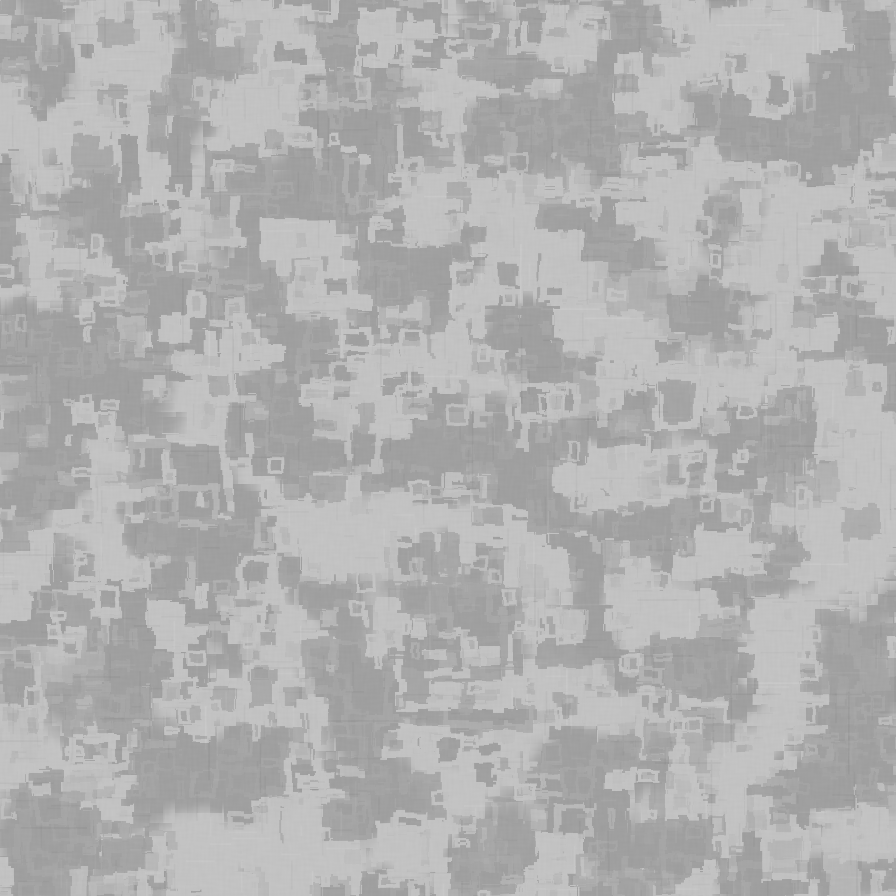
Reproduce this pattern procedurally as a WebGL 2 fragment shader.

```glsl
#version 300 es
precision highp float;
// Grey weave of overlapping rectangles and hollow frames with stepped edges.
// Layers of scattered boxes, from coarse to fine, mix random tones with one
// gradient noise field: light frames crowd together, dark boxes fill the gaps.

uniform vec2 u_resolution;
out vec4 fragColor;

vec2 hash2(vec2 p) {
    vec3 q = fract(p.xyx * vec3(0.1031, 0.1030, 0.0973));
    q += dot(q, q.yzx + 33.33);
    return fract((q.xx + q.yz) * q.zy);
}

float gradientDot(vec2 corner, vec2 offset) {
    float angle = 6.2832 * hash2(corner + 71.0).x;
    return dot(vec2(cos(angle), sin(angle)), offset);
}

float gradientNoise(vec2 p) {
    vec2 i = floor(p), f = p - i;
    vec2 u = f * f * f * (f * (f * 6.0 - 15.0) + 10.0);
    vec2 e = vec2(1.0, 0.0);
    return mix(mix(gradientDot(i, f), gradientDot(i + e, f - e), u.x),
               mix(gradientDot(i + e.yx, f - e.yx), gradientDot(i + 1.0, f - 1.0), u.x), u.y);
}

float boxDistance(vec2 p, vec2 extent) {
    vec2 q = abs(p) - extent;
    return length(max(q, 0.0)) + min(max(q.x, q.y), 0.0);
}

// Antialiased coverage of a signed distance
float cover(float d) {
    return clamp(0.5 - d * u_resolution.y, 0.0, 1.0);
}

// Shifts each block of the plane a little, which breaks edges into steps
vec2 jag(vec2 p, vec2 blocks, float amount) {
    return p + (hash2(floor(p * blocks) + blocks) - 0.5) * amount;
}

// Paints one layer of boxes: a fill of given opacity, often with a lighter frame
float paintBoxes(float tone, vec2 p, float cells, float rim, float density, float opacity) {
    p = jag(p, vec2(21.0, 57.0) + cells, rim * 0.6);
    p = jag(p, vec2(73.0, 29.0) + cells, rim * 0.6);
    vec2 home = floor(p * cells);
    for (int k = 0; k < 9; k++) {
        vec2 id = home + vec2(k % 3, k / 3) - 1.0;
        vec2 center = (id + hash2(id + cells)) / cells;
        vec2 extent = mix(vec2(0.14), vec2(0.65), hash2(id + cells + 19.0)) / cells;
        vec2 kind = hash2(id + cells + 137.0);
        vec2 chance = hash2(id + cells + 211.0);
        float d = boxDistance(p - center, extent);
        if (chance.x > density || d > 0.01) continue;

        float region = gradientNoise(center * 11.0);
        float fillTone = smoothstep(-0.12, 0.12, region * 0.55 + (kind.x - 0.64) * 0.6);
        float frameTone = mix(0.3, 1.0, smoothstep(-0.2, 0.05, region + (kind.x - 0.5) * 0.25));
        tone = mix(tone, fillTone, cover(d) * opacity * mix(0.6, 1.0, kind.y));
        float frame = abs(d + rim * 0.5) - rim * 0.5;
        tone = mix(tone, frameTone, cover(frame) * mix(0.65, 1.0, kind.y) * step(0.35, chance.y));
    }
    return tone;
}

// Thin scratches along both axes: negative where dark, positive where light
float scratches(vec2 p, float cells) {
    float sum = 0.0;
    vec2 home = floor(p * cells);
    for (int k = 0; k < 9; k++) {
        vec2 id = home + vec2(k % 3, k / 3) - 1.0;
        vec2 center = (id + hash2(id + cells + 53.0)) / cells;
        vec2 kind = hash2(id + cells + 307.0);
        vec2 extent = vec2(mix(0.2, 0.9, kind.y) / cells, 0.0009);
        vec2 q = p - center;
        q = kind.x < 0.5 ? q : q.yx;
        float direction = fract(kind.y * 13.0) < 0.65 ? -1.0 : 0.8;
        sum += direction * cover(boxDistance(q, extent)) * step(fract(kind.x * 17.0), 0.4);
    }
    return clamp(sum, -1.0, 1.0);
}

void main() {
    vec2 p = gl_FragCoord.xy / u_resolution.y;

    // Stepped ground of broad patches
    vec2 ground = jag(jag(p, vec2(24.0, 37.0), 0.03), vec2(71.0, 52.0), 0.02);
    float tone = smoothstep(-0.25, 0.3, gradientNoise(ground * 11.0));

    // Boxes from coarse to fine
    tone = paintBoxes(tone, p, 9.0, 0.009, 0.8, 0.95);
    tone = paintBoxes(tone, p, 14.0, 0.009, 0.75, 0.95);
    tone = paintBoxes(tone, p, 22.0, 0.008, 0.6, 0.9);
    tone = paintBoxes(tone, p, 34.0, 0.006, 0.4, 0.8);
    tone = paintBoxes(tone, p, 52.0, 0.0035, 0.3, 0.4);
    tone = smoothstep(0.04, 0.92, tone);

    // Scratches and a faint woven grain
    float grey = mix(0.624, 0.762, tone);
    grey += 0.028 * scratches(p, 19.0) + 0.02 * scratches(p, 43.0);
    grey += 0.01 * (gradientNoise(p * vec2(60.0, 310.0)) + gradientNoise(p * vec2(310.0, 60.0)));
    fragColor = vec4(vec3(grey), 1.0);
}
```
